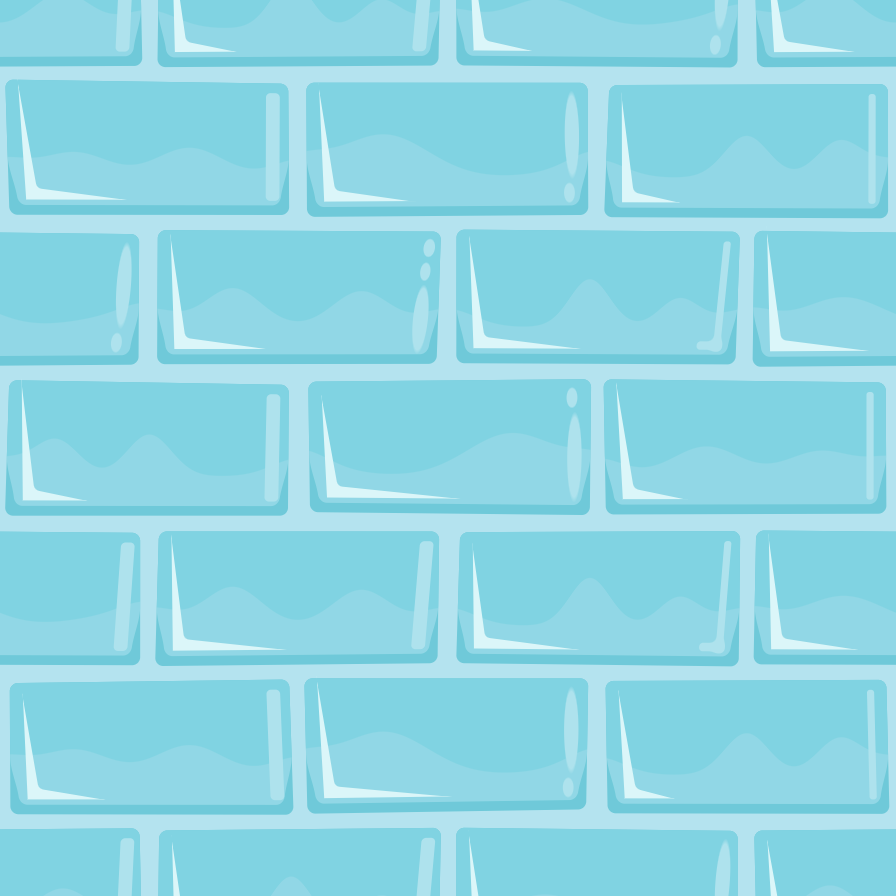
A Shadertoy shader for this texture:

```glsl
// Glossy ice-blue brick wall in running bond: 3 bricks across, 6 courses down.
// Each brick is a slightly skewed rounded box with a shaded lower rim, a wavy
// two-tone face, a white corner glint and soft reflections along its right side.

const float COLUMNS = 3.0;
const float ROWS = 6.0;

// Lengths below are in course heights; one cell is 2 wide and 1 tall.
const vec2  BRICK_HALF = vec2(0.942, 0.446);
const float CORNER = 0.055;
const float RIM_HEIGHT = 0.065;
const float RIM_PINCH = 0.06;
const float WAVE_BASE = -0.19;
const float GLINT_WIDTH = 0.085;
const float SHINE_X = 0.835;

const vec3 MORTAR = vec3(0.705, 0.892, 0.938);
const vec3 RIM    = vec3(0.435, 0.790, 0.850);
const vec3 FACE   = vec3(0.500, 0.826, 0.886);
const vec3 WAVE   = vec3(0.570, 0.845, 0.900);
const vec3 SHINE  = vec3(0.682, 0.888, 0.930);
const vec3 GLINT  = vec3(0.860, 0.965, 0.975);

// Two hills per wave profile: x1, height1, x2, height2.
const vec4 HILLS[6] = vec4[6](
    vec4(-0.35, 0.20, 0.75, 0.06), vec4(-0.44, 0.26, 0.42, 0.24),
    vec4(-0.05, 0.32, 0.55, 0.19), vec4(-0.50, 0.17, 0.27, 0.20),
    vec4(-0.43, 0.29, 0.95, 0.06), vec4( 0.00, 0.28, 0.62, 0.24));
const float HILL_WIDTH[6] = float[6](0.38, 0.27, 0.19, 0.32, 0.42, 0.21);

// Reflection per brick, bottom course first: 0 bar, 1 oval and dot,
// 2 thin bar, 3 two dots and oval, 4 thin bar with a foot.
const int SHINE_STYLE[18] = int[18](
    0, 0, 1,  0, 1, 2,  0, 0, 4,  0, 1, 2,  1, 3, 4,  0, 1, 2);

float hash(vec2 p) {
    vec3 q = fract(vec3(p.xyx) * 0.1031);
    q += dot(q, q.yzx + 33.33);
    return fract((q.x + q.y) * q.z);
}

float roundBox(vec2 p, vec2 halfSize, float radius) {
    vec2 q = abs(p) - halfSize + radius;
    return length(max(q, 0.0)) + min(max(q.x, q.y), 0.0) - radius;
}

float oval(vec2 p, vec2 radii) {
    return (length(p / radii) - 1.0) * min(radii.x, radii.y);
}

float smoothMin(float a, float b, float k) {
    float h = max(k - abs(a - b), 0.0) / k;
    return min(a, b) - h * h * k * 0.25;
}

float bump(float x, float width) {
    return exp(-x * x / (width * width));
}

float waveHeight(float x, int kind) {
    vec4 hill = HILLS[kind];
    float w = HILL_WIDTH[kind];
    return WAVE_BASE + hill.y * bump(x - hill.x, w) + hill.w * bump(x - hill.z, w)
         + 0.12 * bump(abs(x) - 1.0, 0.25);
}

// L-shaped highlight with two tapering arms, corner at the origin.
float glintShape(vec2 p, float reach, float rise) {
    float upright = max(-p.x, p.x - GLINT_WIDTH * (1.0 - p.y / rise));
    float foot = max(-p.y, p.y - GLINT_WIDTH * (1.0 - p.x / reach));
    return max(smoothMin(upright, foot, 0.035), max(-p.x, -p.y));
}

float shineShape(vec2 p, int style) {
    if (style == 0) return roundBox(p, vec2(0.046, 0.365), 0.03);
    if (style == 1) return min(oval(p - vec2(0.0, 0.08), vec2(0.048, 0.28)),
                               oval(p + vec2(0.02, 0.31), vec2(0.036, 0.065)));
    if (style == 3) return min(oval(p + vec2(0.0, 0.16), vec2(0.05, 0.22)),
                           min(oval(p - vec2(0.0, 0.16), vec2(0.034, 0.06)),
                               oval(p - vec2(0.01, 0.32), vec2(0.038, 0.06))));
    float bar = roundBox(p, vec2(0.024, 0.365), 0.02);
    float foot = roundBox(p + vec2(0.055, 0.335), vec2(0.08, 0.028), 0.025);
    return style == 4 ? smoothMin(bar, foot, 0.05) : bar;
}

void mainImage(out vec4 fragColor, in vec2 fragCoord) {
    vec2 uv = fragCoord / iResolution.xy;
    float px = ROWS / min(iResolution.x, iResolution.y);

    // Locate the brick; odd courses shift by half a brick.
    float course = floor(uv.y * ROWS + 0.5);
    float along = uv.x * COLUMNS - 0.5 * mod(course, 2.0);
    float column = floor(along + 0.5);
    vec2 p = vec2(2.0 * (along - column), uv.y * ROWS - course);
    int row = int(mod(course, ROWS));
    int col = int(mod(column, COLUMNS));
    vec2 id = vec2(col, row);

    // Hand-cut variation: offset, tilt and taper.
    vec4 r = vec4(hash(id + 3.1), hash(id + 17.7), hash(id + 41.3), hash(id + 73.9)) - 0.5;
    vec2 b = p + 0.025 * r.xy + vec2(0.045 * r.z * p.y, 0.02 * r.w * p.x);
    b *= 1.0 + 0.045 * r.yx * b.yx;

    // Brick body, and a face that narrows towards its raised bottom edge.
    float body = roundBox(b, BRICK_HALF, CORNER);
    float pinch = RIM_PINCH * (1.0 - smoothstep(-0.38, -0.05, b.y));
    float face = roundBox(b - vec2(0.0, 0.5 * RIM_HEIGHT),
                          BRICK_HALF - vec2(pinch, 0.5 * RIM_HEIGHT), CORNER);

    // The middle course mirrors its waves; the lowest one rotates them.
    int kind = row == 3 ? 5 - col : (row == 0 ? (col + 1) % 3 : col + 3 * (row % 2));
    float wave = (p.y - waveHeight(row == 3 ? -p.x : p.x, kind)) / 1.3;

    float reach = 0.28 + 0.6 * hash(id + 9.4);
    vec2 corner = b + vec2(0.84 + 0.04 * b.y, 0.345);
    float glint = glintShape(corner, reach, 0.72 + 0.1 * r.x);

    vec2 s = b - vec2(SHINE_X, 0.015);
    s.x -= s.y * (row % 2 == 0 ? 0.07 : 0.03 * r.w);
    if (row == 3) s.y = -s.y;
    float shine = shineShape(s, SHINE_STYLE[row * 3 + col]);

    // Paint from back to front with one-pixel soft edges.
    vec3 color = mix(MORTAR, RIM, clamp(0.5 - body / px, 0.0, 1.0));
    vec3 tone = mix(FACE, WAVE, clamp(0.5 - wave / px, 0.0, 1.0));
    color = mix(color, tone, clamp(0.5 - face / px, 0.0, 1.0));
    color = mix(color, SHINE, clamp(0.5 - shine / px, 0.0, 1.0));
    color = mix(color, GLINT, clamp(0.5 - glint / px, 0.0, 1.0));
    fragColor = vec4(color, 1.0);
}
```
